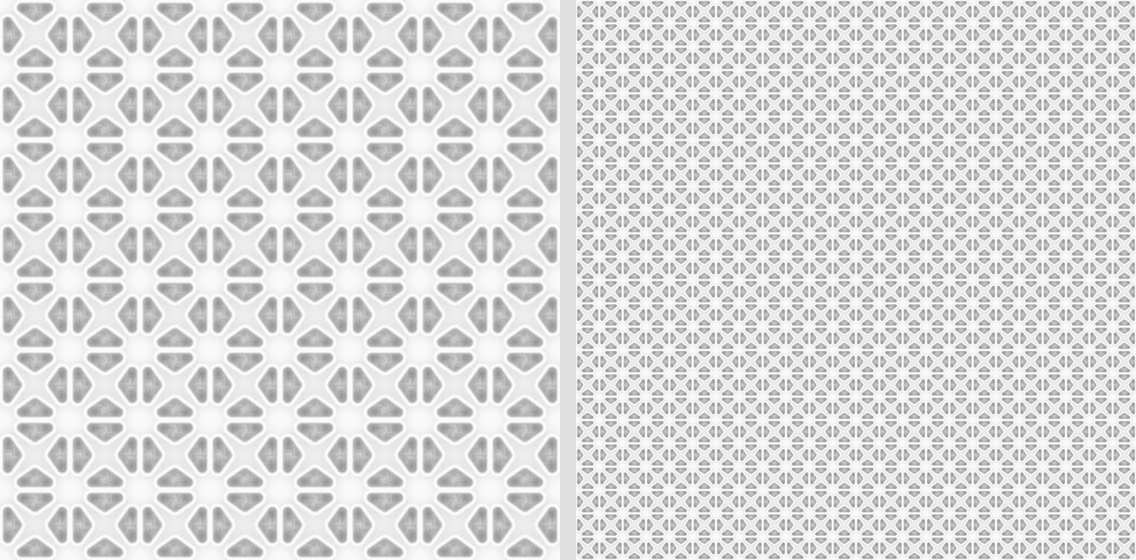
Left: one tile. Right: repeated 3 by 3.
A three.js fragment shader for this pattern:

```glsl
// Pale lattice of rounded triangular openings, four to a cell, with soft rims and woven grey shading.
varying vec2 vUv;

const float REPEATS = 8.0;
const float CORNER_RADIUS = 0.075;
const vec2 BASE_CORNER = vec2(0.19, 0.11);
const vec2 APEX = vec2(0.0, 0.245);

float hash(vec2 p) {
  p = fract(p * vec2(0.1031, 0.1137));
  p += dot(p, p.yx + 33.33);
  return fract((p.x + p.y) * p.x * 17.3);
}

float valueNoise(vec2 p) {
  vec2 i = floor(p);
  vec2 f = smoothstep(0.0, 1.0, fract(p));
  float low = mix(hash(i), hash(i + vec2(1.0, 0.0)), f.x);
  float high = mix(hash(i + vec2(0.0, 1.0)), hash(i + 1.0), f.x);
  return mix(low, high, f.y);
}

// Patches of upright and level strokes, from -0.5 to 0.5
float weave(vec2 p, float patches) {
  vec2 wave = sin(p * patches * 3.14159);
  float upright = valueNoise(p * vec2(44.0, 11.0) + 40.0);
  float level = valueNoise(p * vec2(11.0, 44.0) + 90.0);
  return mix(upright, level, smoothstep(-0.25, 0.25, wave.x * wave.y)) - 0.5;
}

float segmentDistance(vec2 p, vec2 a, vec2 b) {
  vec2 ab = b - a;
  float t = clamp(dot(p - a, ab) / dot(ab, ab), 0.0, 1.0);
  return length(p - a - ab * t);
}

// Signed distance to an upright isosceles triangle with rounded corners
float roundedTriangle(vec2 p, vec2 corner, vec2 apex, float radius) {
  p.x = abs(p.x);
  vec2 side = apex - corner;
  float d = min(segmentDistance(p, corner, apex),
                segmentDistance(p, vec2(0.0, corner.y), corner));
  float cross2 = side.x * (p.y - corner.y) - side.y * (p.x - corner.x);
  bool inside = p.y > corner.y && cross2 > 0.0;
  return (inside ? -d : d) - radius;
}

float glow(vec2 p, vec2 size) {
  vec2 q = p / size;
  return exp(-dot(q, q));
}

// Grey of an opening: dark base corners, paler woven middle
float openingTone(vec2 local, vec2 cell) {
  vec2 folded = vec2(abs(local.x), local.y);
  float middle = glow(local - vec2(0.0, 0.155), vec2(0.10, 0.09));
  float tone = 0.725 + 0.035 * middle;
  tone -= 0.13 * glow(folded - vec2(0.155, 0.115), vec2(0.075, 0.06));
  tone -= 0.05 * glow(local - vec2(0.0, 0.25), vec2(0.09, 0.045));
  return tone + weave(cell, 9.0) * (0.05 + 0.10 * middle);
}

// Grey of the lattice: bright at the cell corners, dimmer along the diagonal struts
float latticeTone(vec2 cell) {
  float cornerDistance = length(0.5 - abs(cell));
  float strut = smoothstep(0.08, 0.32, cornerDistance);
  float centre = glow(cell, vec2(0.13));
  vec2 diagonal = vec2(cell.x + cell.y, cell.x - cell.y) * 0.7071;
  float tone = mix(0.975, 0.90, strut) + 0.035 * centre;
  return tone + 0.035 * strut * (1.0 - centre) * weave(diagonal, 8.0);
}

void main() {
  // Cell coordinates centred on zero, then height above the nearest cell edge
  vec2 cell = fract(vUv * REPEATS) - 0.5;
  vec2 extent = abs(cell);
  vec2 local = extent.y > extent.x ? vec2(cell.x, 0.5 - extent.y)
                                   : vec2(cell.y, 0.5 - extent.x);
  float d = roundedTriangle(local, BASE_CORNER, APEX, CORNER_RADIUS);

  // White rim over the lattice, then the soft-edged opening
  float rim = 1.0 - smoothstep(0.026, 0.058, d);
  float opening = 1.0 - smoothstep(-0.028, 0.014, d);
  float tone = mix(latticeTone(cell), 0.985, rim);
  tone = mix(tone, openingTone(local, cell), opening);
  gl_FragColor = vec4(vec3(tone), 1.0);
}
```
